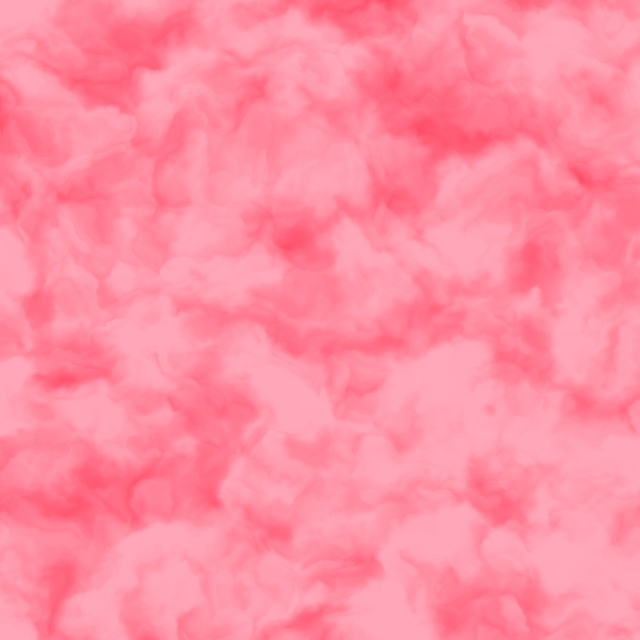
This texture is drawn by a Shadertoy shader. Its source:

```glsl
const vec3 PALE_PINK = vec3(1.0, 0.662, 0.73);
const vec3 PINK_FALLOFF = vec3(0.0, 1.0, 0.89); // colour lost per unit of shade
const float MEAN_SHADE = 0.118;
const float SHADE_KNEE = 0.045;     // softness of the limit at the palest tone
const float BIG_PUFFS = 6.2;        // cells across the canvas
const float SMALL_PUFFS = 14.0;
const float KNOBS = 31.0;
const float BIG_CONTRAST = 0.25;
const float SMALL_CONTRAST = 0.135;
const float KNOB_CONTRAST = 0.06;
const float WISP_CONTRAST = 0.27;
const float GRAIN_CONTRAST = 0.07;
const float BROAD_CONTRAST = 0.11;
const float PUFF_MEAN = 0.58;
const float WARP = 0.06;
const float FINE_WARP = 0.02;

uint scramble(uint x) {
    x ^= x >> 16; x *= 0x7feb352dU;
    x ^= x >> 15; x *= 0x846ca68bU;
    return x ^ (x >> 16);
}

float hash(vec2 cell, float seed) {
    uvec2 c = uvec2(ivec2(cell) + 4096);
    return float(scramble(c.x + scramble(c.y + scramble(uint(seed)))) >> 8) / 16777216.0;
}

float noise(vec2 p, float seed) {
    vec2 i = floor(p), f = fract(p);
    f = f * f * f * (f * (f * 6.0 - 15.0) + 10.0);
    return mix(mix(hash(i, seed), hash(i + vec2(1, 0), seed), f.x),
               mix(hash(i + vec2(0, 1), seed), hash(i + vec2(1, 1), seed), f.x), f.y);
}

mat2 rotation(float a) {
    return mat2(cos(a), sin(a), -sin(a), cos(a));
}

float fbm(vec2 p, float seed) {
    float sum = 0.0, amp = 0.5, total = 0.0;
    for (int i = 0; i < 5; i++) {
        sum += amp * noise(p, seed + float(i));
        total += amp;
        amp *= 0.5;
        p = rotation(0.65) * p * 2.03;
    }
    return sum / total;
}

vec2 fbm2(vec2 p, float seed) {
    return vec2(fbm(p, seed), fbm(p, seed + 20.0)) - 0.5;
}

// Overlapping billows, lit from above and layered from top row to bottom row.
float puffs(vec2 p, float seed) {
    vec2 home = floor(p);
    float tone = 0.35;
    for (int j = 2; j >= -2; j--) {
        for (int i = -2; i <= 2; i++) {
            vec2 cell = home + vec2(i, j);
            vec2 jitter = vec2(hash(cell, seed), hash(cell, seed + 1.0));
            vec2 q = p - cell - mix(vec2(0.1), vec2(0.9), jitter);
            float tilt = 2.4 * (hash(cell, seed + 2.0) - 0.5);
            float radius = mix(0.5, 1.05, hash(cell, seed + 3.0));
            float softness = mix(0.15, 0.7, hash(cell, seed + 4.0));
            float glow = mix(-0.15, 0.15, hash(cell, seed + 5.0));
            q = rotation(tilt) * q / (radius * vec2(1.12, 0.95));
            float cover = 1.0 - smoothstep(1.0 - softness, 1.0, length(q));
            float lit = smoothstep(-0.85, 0.5, q.y) + glow;
            tone = mix(tone, lit, cover * 0.95);
        }
    }
    return tone - PUFF_MEAN;
}

void mainImage(out vec4 fragColor, in vec2 fragCoord) {
    vec2 uv = fragCoord / iResolution.y;

    // Ragged outlines from two scales of distortion
    vec2 p = uv + WARP * 2.0 * fbm2(uv * 6.0, 100.0);
    p += FINE_WARP * 2.0 * fbm2(uv * 20.0, 150.0);

    // Billows in three sizes
    float light = BIG_CONTRAST * puffs(p * BIG_PUFFS, 200.0);
    light += SMALL_CONTRAST * puffs(p * SMALL_PUFFS + 7.3, 300.0);
    light += KNOB_CONTRAST * puffs(p * KNOBS + 3.7, 600.0);

    // Wisps, fine mottling and broad drifts of light
    light += WISP_CONTRAST * (fbm(p * vec2(9.0, 11.0), 400.0) - 0.5);
    light += GRAIN_CONTRAST * (fbm(p * 38.0, 450.0) - 0.5);
    light += BROAD_CONTRAST * (noise(uv * 2.6, 500.0) - 0.5);

    // Shade is limited softly at the palest pink
    float shade = MEAN_SHADE - light;
    shade = 0.5 * (shade + sqrt(shade * shade + SHADE_KNEE * SHADE_KNEE));
    fragColor = vec4(PALE_PINK - PINK_FALLOFF * shade, 1.0);
}
```
